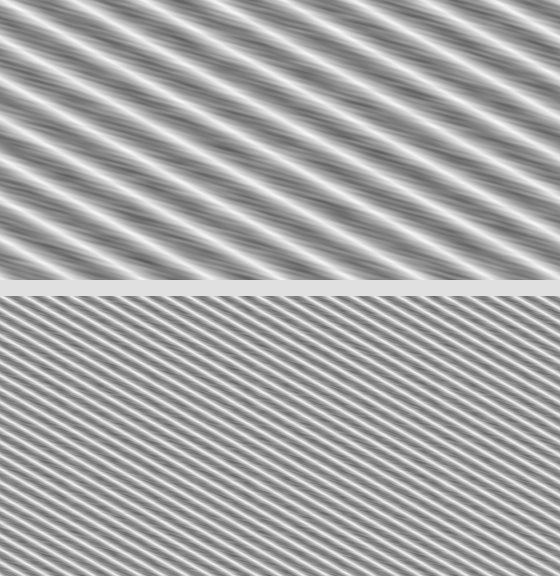
Top, the tile; bottom, the same tile 3 across and 3 down.
Reproduce this pattern procedurally as a WebGL 2 fragment shader.

```glsl
#version 300 es
precision highp float;
// Brushed grey metal with slanted bright ridges, eight across and seven down.
// A folded sine shapes the ridges; finer, flatter grooves and stretched
// gradient noise on a sheared, wrapping lattice give the brushed grain.

uniform vec2 u_resolution;
out vec4 fragColor;

const float TAU = 6.2831853;

// Whole numbers of repeats across and down keep the tile seamless.
const vec2 RIDGE_REPEATS = vec2(8.0, 7.0);
const float RIDGE_OFFSET = 0.045;
const float RIDGE_SOFTNESS = 0.06;

const vec2 GROOVE_REPEATS = vec2(28.0, 52.0);
const float GROOVE_DEPTH = 0.035;
const float GROOVE_WANDER = 0.22;

const float STREAK_CELLS = 14.0;      // streak lengths across the tile
const float STREAK_DEPTH = 0.13;
const float FINE_STREAK_DEPTH = 0.05;
const float CREST_GRAIN = 0.3;        // share of the grain left on the crests

const vec3 TROUGH_COLOR = vec3(0.475);
const vec3 CREST_COLOR = vec3(0.965);

// Integer hash of a lattice point, from 0 to 1.
float hash(vec2 p, float seed) {
    uvec3 q = uvec3(ivec3(vec3(p, seed)));
    uint h = q.x * 73856093u ^ q.y * 19349663u ^ q.z * 83492791u;
    h = (h ^ (h >> 16)) * 73244475u;
    h = (h ^ (h >> 16)) * 73244475u;
    h ^= h >> 16;
    return float(h & 65535u) / 65536.0;
}

// Gradient at a lattice point. Crossing the right edge shifts the lattice
// by (cells, slant.x); crossing the top edge shifts it by (0, slant.y).
vec2 gradient(vec2 cell, float cells, vec2 slant, float seed) {
    float turn = floor(cell.x / cells);
    cell -= turn * vec2(cells, slant.x);
    cell.y = mod(cell.y, slant.y);
    float angle = TAU * hash(cell, seed);
    return vec2(cos(angle), sin(angle));
}

// Gradient noise drawn out along the slant, about -0.7 to 0.7.
float streakNoise(vec2 uv, float cells, vec2 slant, float seed) {
    vec2 p = vec2(uv.x * cells, dot(uv, slant));
    vec2 cell = floor(p);
    vec2 f = p - cell;
    vec2 w = f * f * f * (f * (f * 6.0 - 15.0) + 10.0);
    vec4 corner;
    for (int i = 0; i < 4; i++) {
        vec2 o = vec2(i & 1, i >> 1);
        corner[i] = dot(gradient(cell + o, cells, slant, seed), f - o);
    }
    return mix(mix(corner.x, corner.y, w.x), mix(corner.z, corner.w, w.x), w.y);
}

void main() {
    vec2 uv = gl_FragCoord.xy / u_resolution;

    // Ridges: narrow crests with a wide falloff.
    float ridgePhase = dot(uv, RIDGE_REPEATS) - RIDGE_OFFSET;
    float fold = sin(0.5 * TAU * ridgePhase);
    float crest = 1.0 - sqrt(fold * fold + RIDGE_SOFTNESS * RIDGE_SOFTNESS);

    // Grain: wandering grooves broken up by two sizes of streak.
    float streak = streakNoise(uv, STREAK_CELLS, GROOVE_REPEATS, 1.0);
    float fine = streakNoise(uv, 2.0 * STREAK_CELLS, 2.0 * GROOVE_REPEATS, 2.0);
    float wander = streakNoise(uv, STREAK_CELLS, floor(GROOVE_REPEATS / 4.0), 3.0);
    float groove = sin(TAU * (dot(uv, GROOVE_REPEATS) + GROOVE_WANDER * wander));
    float grain = GROOVE_DEPTH * groove + STREAK_DEPTH * streak
                + FINE_STREAK_DEPTH * fine;

    // Shading: the crests shine over most of the grain.
    vec3 color = mix(TROUGH_COLOR, CREST_COLOR, crest);
    color += grain * mix(1.0, CREST_GRAIN, clamp(crest, 0.0, 1.0));
    fragColor = vec4(clamp(color, 0.0, 1.0), 1.0);
}
```
